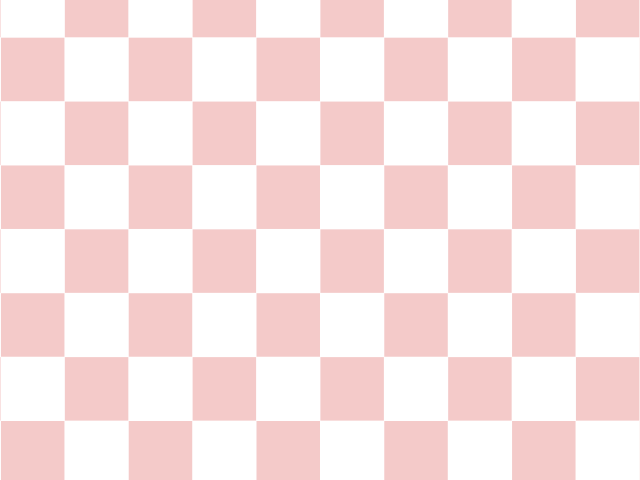
Reproduce this pattern procedurally as a Shadertoy shader.

```glsl
// A flat checkerboard of soft pink squares on white, ten columns across.
// Two diagonal sets of repeating squares are summed, each a little
// smaller than its cell, with box-filtered edges.

const vec3 WHITE = vec3(1.0);
const vec3 PINK = vec3(0.955, 0.792, 0.788);
const float CELL = 0.1331;                  // cell side, in canvas heights
const vec2 CORNER = vec2(0.0004, 0.0226);   // a cell corner, from the canvas centre
const float INSET = 0.0004;                 // gap between a square and its cell edge

// Coverage by squares that repeat every two cells, one of them at the given centre.
float squareGrid(vec2 p, vec2 centre, float pixel) {
    vec2 fromCentre = abs(mod(p - centre + CELL, 2.0 * CELL) - CELL);
    vec2 inside = 0.5 * CELL - INSET - fromCentre;
    vec2 coverage = clamp(0.5 + inside / pixel, 0.0, 1.0);
    return coverage.x * coverage.y;
}

void mainImage(out vec4 fragColor, in vec2 fragCoord) {
    float pixel = 1.0 / iResolution.y;
    vec2 p = (fragCoord - 0.5 * iResolution.xy) * pixel - CORNER;

    // The two sets meet only at their corners
    vec2 offset = 0.5 * CELL * vec2(1.0, -1.0);
    float pink = squareGrid(p, offset, pixel) + squareGrid(p, -offset, pixel);

    fragColor = vec4(mix(WHITE, PINK, min(pink, 1.0)), 1.0);
}
```
